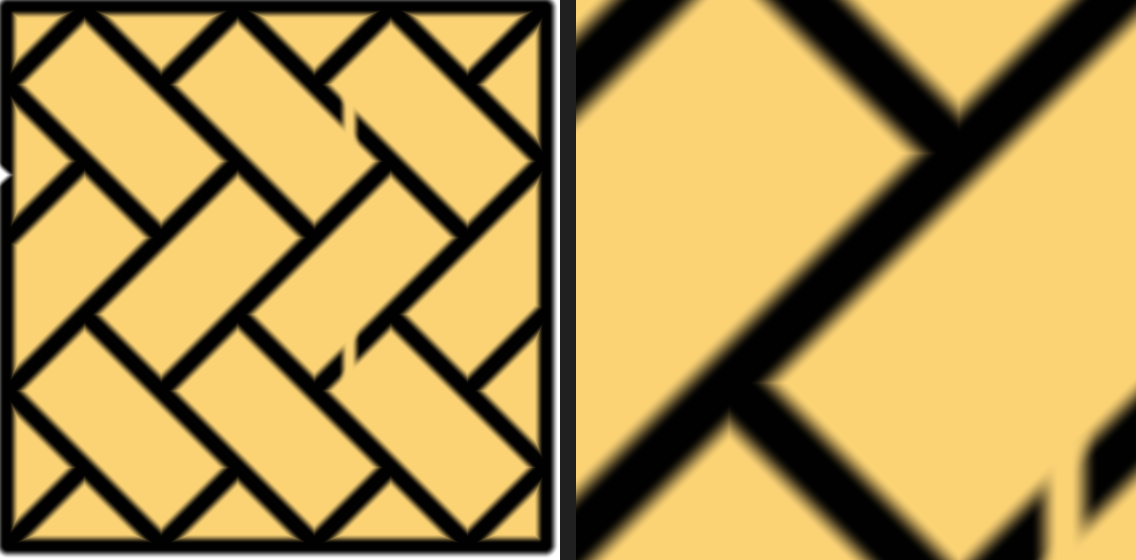
Left: the whole. Right: its middle third, enlarged.
Reproduce this pattern procedurally as a Shadertoy shader.

```glsl
// Herringbone brick panel with soft black joints, a dark frame and a few worn spots.

const vec3 BRICK_COLOR  = vec3(0.985, 0.828, 0.460);
const vec3 JOINT_COLOR  = vec3(0.005, 0.005, 0.003);
const vec3 MARGIN_COLOR = vec3(1.0);

// Lengths below are in lattice units: half the horizontal spacing of bricks.
const float UNITS_ACROSS  = 7.314;             // lattice units over the canvas
const float LATTICE_INSET = 0.105;             // canvas edge to first lattice line
const vec2  BRICK_PERIOD  = vec2(2.0, 4.0);
const vec2  BRICK_HALF    = vec2(1.41421, 0.70711);
const float JOINT_HALF    = 0.122;
const float EDGE_SOFTNESS = 0.062;

const vec2  PANEL_CENTER = vec2(3.505);
const float FRAME_OUTER  = 3.625;
const float FRAME_INNER  = 3.425;
const float FRAME_ROUND  = 0.12;

const vec2  GAP_CENTER = vec2(4.46, 3.0);      // middle of the mirrored pair
const float GAP_OFFSET = 1.54;
const vec2  GAP_HALF   = vec2(0.085, 0.30);
const vec2  CHIP_CENTER = vec2(-0.12, 2.18);
const vec2  CHIP_SIZE   = vec2(0.17, 0.15);

float boxDistance(vec2 p, vec2 halfSize) {
    vec2 d = abs(p) - halfSize;
    return length(max(d, 0.0)) + min(max(d.x, d.y), 0.0);
}

// 1 inside the shape, 0 outside, with a soft rim.
float coverage(float dist, float softness) {
    return 1.0 - smoothstep(-softness, softness, dist);
}

// Signed distance to the nearest brick of one diagonal row family.
float brickRow(vec2 p, vec2 center, float slope) {
    vec2 q = p - center;
    q -= BRICK_PERIOD * round(q / BRICK_PERIOD);
    float nearest = 1e3;
    for (int i = -1; i <= 1; i++) {
        vec2 r = q - vec2(BRICK_PERIOD.x * float(i), 0.0);
        vec2 along = vec2(r.x + slope * r.y, r.x - slope * r.y) * 0.70711;
        nearest = min(nearest, boxDistance(along, BRICK_HALF));
    }
    return nearest;
}

void mainImage(out vec4 fragColor, in vec2 fragCoord) {
    vec2 uv = fragCoord / iResolution.xy;
    vec2 p = vec2(uv.x, 1.0 - uv.y) * UNITS_ACROSS - LATTICE_INSET;
    float softness = max(EDGE_SOFTNESS, UNITS_ACROSS / iResolution.y);

    // Two row families lean in opposite directions.
    float bricks = min(brickRow(p, vec2(1.5, 1.5), 1.0),
                       brickRow(p, vec2(2.5, 3.5), -1.0));
    float joint = 1.0 - coverage(bricks + JOINT_HALF, softness);

    // Two joints are broken, mirrored above and below the middle row.
    vec2 gap = p - GAP_CENTER;
    gap.y = abs(gap.y) - GAP_OFFSET;
    joint *= 1.0 - coverage(boxDistance(gap, GAP_HALF), softness);

    // Frame around the panel.
    vec2 fromCenter = p - PANEL_CENTER;
    float inside = coverage(boxDistance(fromCenter, vec2(FRAME_INNER)), softness);
    float ink = max(joint, 1.0 - inside);
    vec3 color = mix(BRICK_COLOR, JOINT_COLOR, ink);

    // Margin beyond the rounded frame, and a chip in its left side.
    float panel = coverage(boxDistance(fromCenter, vec2(FRAME_OUTER - FRAME_ROUND))
                           - FRAME_ROUND, softness);
    vec2 chip = abs(p - CHIP_CENTER) / CHIP_SIZE;
    panel *= smoothstep(0.5, 1.3, chip.x + chip.y);
    color = mix(MARGIN_COLOR, color, panel);

    fragColor = vec4(color, 1.0);
}
```
